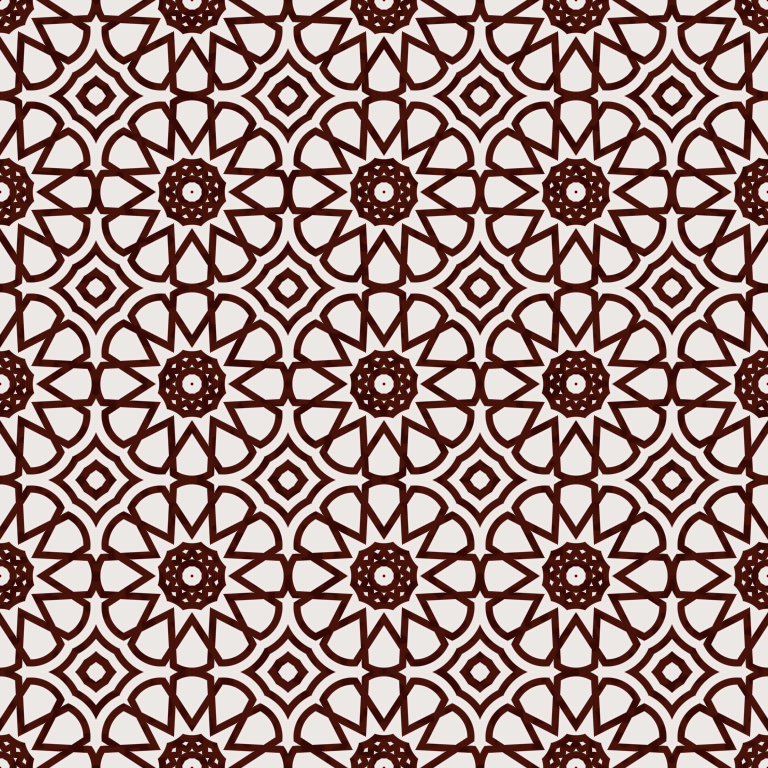
Write a Shadertoy shader that draws this pattern.

```glsl
// Seamless lattice of twelve-petal strapwork rosettes with scalloped diamonds between them.

// Lengths are in units of one repeat.
const float REPEATS       = 4.0;
const float PETALS        = 12.0;
const float STRAP_HALF    = 0.0186;  // half width of the straps
const float PETAL_CENTRE  = 0.324;   // centre of the petal's outer arc
const float PETAL_RADIUS  = 0.172;
const float APEX_RADIUS   = 0.222;   // where two petal sides meet near the star
const float APEX_ANGLE    = 0.576;   // half angle between those sides
const float STAR_OFFSET   = 0.0735;  // star edge distance from the centre
const float STAR_ANGLE    = 0.983;   // direction of the star edge normal
const float STAR_HALF     = 0.0165;
const float DIAMOND_GAP   = 0.0835;  // outer diamond, measured from the petals
const float CORE_GAP      = 0.1667;  // inner diamond, measured from the petals
const float CORE_HALF     = 0.0215;
const float EDGE_PIXELS   = 0.75;
const float GRAIN_CELLS   = 96.0;    // whole number, so the grain wraps

const vec3 INK_DARK  = vec3(0.20, 0.03, 0.02);
const vec3 INK_WARM  = vec3(0.275, 0.07, 0.04);
const vec3 PAPER     = vec3(0.92, 0.91, 0.90);
const vec3 PAPER_RIM = vec3(0.945, 0.915, 0.905);

const float PI = 3.14159265;

float hash(vec2 p) {
    vec3 q = fract(p.xyx * vec3(0.1031, 0.1030, 0.0973));
    q += dot(q, q.yzx + 33.33);
    return fract((q.x + q.y) * q.z);
}

float wrappedNoise(vec2 p, float period) {
    vec2 i = floor(p), f = fract(p);
    f = f * f * (3.0 - 2.0 * f);
    vec2 a = mod(i, period), b = mod(i + 1.0, period);
    return mix(mix(hash(a), hash(vec2(b.x, a.y)), f.x),
               mix(hash(vec2(a.x, b.y)), hash(b), f.x), f.y);
}

// Signed distance to the line leaving the apex on the petal axis.
float sideLine(vec2 p) {
    return dot(p - vec2(APEX_RADIUS, 0.0), vec2(-sin(APEX_ANGLE), cos(APEX_ANGLE)));
}

// Signed distance to the ink, negative inside; p is relative to a rosette centre.
float strapwork(vec2 p) {
    // Fold into half a petal sector
    float sector = 2.0 * PI / PETALS;
    float angle = abs(mod(atan(p.y, p.x) + 0.5 * sector, sector) - 0.5 * sector);
    float radius = length(p);
    vec2 folded = radius * vec2(cos(angle), sin(angle));
    vec2 mirrored = radius * vec2(cos(sector - angle), sin(sector - angle));

    // Petal outline and the sides that cross it
    float outside = length(folded - vec2(PETAL_CENTRE, 0.0)) - PETAL_RADIUS;
    float outline = abs(max(outside, -sideLine(mirrored)));
    float d = min(outline, abs(sideLine(folded))) - STRAP_HALF;

    // Central star
    float starEdge = dot(folded, vec2(cos(STAR_ANGLE), sin(STAR_ANGLE)));
    d = min(d, abs(starEdge - STAR_OFFSET) - STAR_HALF);

    // Diamonds follow the petals at a fixed gap
    d = min(d, abs(outside - DIAMOND_GAP) - STRAP_HALF);
    return min(d, abs(outside - CORE_GAP) - CORE_HALF);
}

void mainImage(out vec4 fragColor, in vec2 fragCoord) {
    vec2 uv = fragCoord / iResolution.xy;
    vec2 cell = fract(uv * REPEATS + 0.5) - 0.5;
    float d = strapwork(cell);

    // Faint mottling in the ink, a paler rim on the paper
    float grain = wrappedNoise(uv * GRAIN_CELLS, GRAIN_CELLS);
    vec3 ink = mix(INK_DARK, INK_WARM, smoothstep(0.2, 0.5, grain));
    vec3 paper = mix(PAPER_RIM, PAPER, smoothstep(0.0, 0.03, d));

    float edge = EDGE_PIXELS * REPEATS / min(iResolution.x, iResolution.y);
    fragColor = vec4(mix(ink, paper, smoothstep(-edge, edge, d)), 1.0);
}
```
